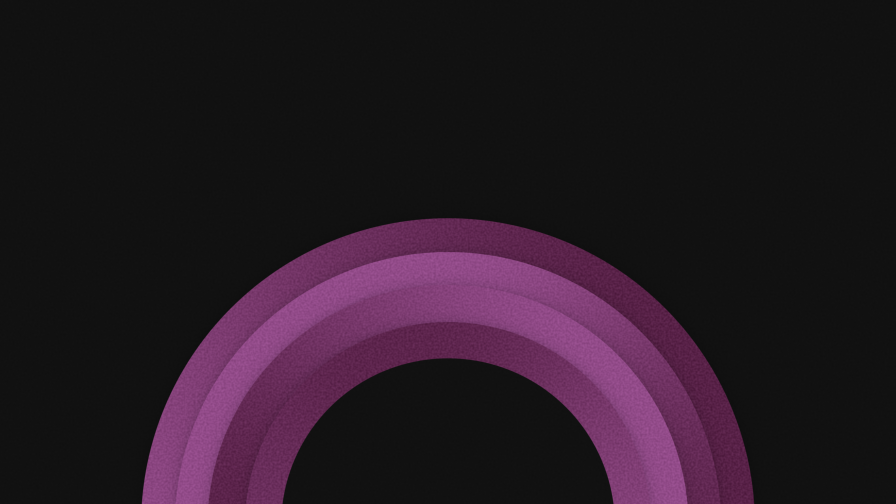
Reproduce this background procedurally as a Shadertoy shader.

```glsl
// Four concentric purple bands arch over the lower edge of a near-black field.
// Each band is a disc stacked on the last, shaded by its sweep angle, with a
// soft shadow around its rim and fine gradient-noise grain over the surface.

const float PI = 3.14159265;
const vec3 CHARCOAL = vec3(0.067);
const vec3 PLUM = vec3(0.345, 0.130, 0.280);
const vec3 ORCHID = vec3(0.575, 0.295, 0.540);

// Pseudo-random unit gradient for a lattice cell
vec2 gradientAt(vec2 cell) {
    vec3 q = fract(cell.xyx * vec3(0.1031, 0.1030, 0.0973));
    q += dot(q, q.yzx + 33.33);
    float angle = 2.0 * PI * fract((q.x + q.y) * q.z);
    return vec2(cos(angle), sin(angle));
}

float gradientNoise(vec2 p) {
    vec2 i = floor(p), f = fract(p);
    vec2 u = f * f * f * (f * (f * 6.0 - 15.0) + 10.0);
    vec2 e = vec2(0.0, 1.0);
    float low = mix(dot(gradientAt(i), f),
                    dot(gradientAt(i + e.yx), f - e.yx), u.x);
    float high = mix(dot(gradientAt(i + e.xy), f - e.xy),
                     dot(gradientAt(i + e.yy), f - e.yy), u.x);
    return mix(low, high, u.y);
}

// Lightness of a band; sweep runs from 0 at the left to 1 at the right
float bandLight(int band, float sweep) {
    if (band == 0) return 1.0 - smoothstep(-0.15, 0.75, sweep);
    if (band == 1) return 1.0 - 0.85 * smoothstep(0.5, 1.0, sweep);
    if (band == 2) return 0.05 + 0.95 * smoothstep(0.0, 0.72, sweep);
    return 0.25 * (1.0 - smoothstep(0.0, 0.35, sweep))
         + 0.08 + 0.65 * smoothstep(0.45, 1.0, sweep);
}

// Disc coverage with a one-pixel soft rim
float disc(float r, float radius) {
    float px = 1.0 / iResolution.y;
    return 1.0 - smoothstep(-0.75 * px, 0.75 * px, r - radius);
}

void mainImage(out vec4 fragColor, in vec2 fragCoord) {
    vec2 uv = fragCoord / iResolution.y;
    vec2 p = uv - vec2(0.5 * iResolution.x / iResolution.y, -0.042);
    float r = length(p);
    float sweep = 1.0 - atan(p.y, p.x) / PI;
    float radii[4] = float[4](0.609, 0.542, 0.477, 0.403);

    // Stack the discs from the outside in
    vec3 color = CHARCOAL;
    for (int i = 0; i < 4; i++) {
        float gap = max(r - radii[i], 0.0);
        color *= 1.0 - 0.13 * exp(-gap / 0.012);
        vec3 paint = mix(PLUM, ORCHID, bandLight(i, sweep));
        color = mix(color, paint, disc(r, radii[i]));
    }

    // Dark opening in the middle
    float hole = disc(r, 0.331);
    color = mix(color, CHARCOAL, hole);

    // Grain, strong on the arch and faint on the field
    float arch = disc(r, 0.609) * (1.0 - hole);
    float grain = gradientNoise(uv * 237.0) + 0.6 * gradientNoise(uv * 171.0 + 40.0);
    color += grain * mix(vec3(0.006), vec3(0.060, 0.045, 0.060), arch);

    fragColor = vec4(clamp(color, 0.0, 1.0), 1.0);
}
```
